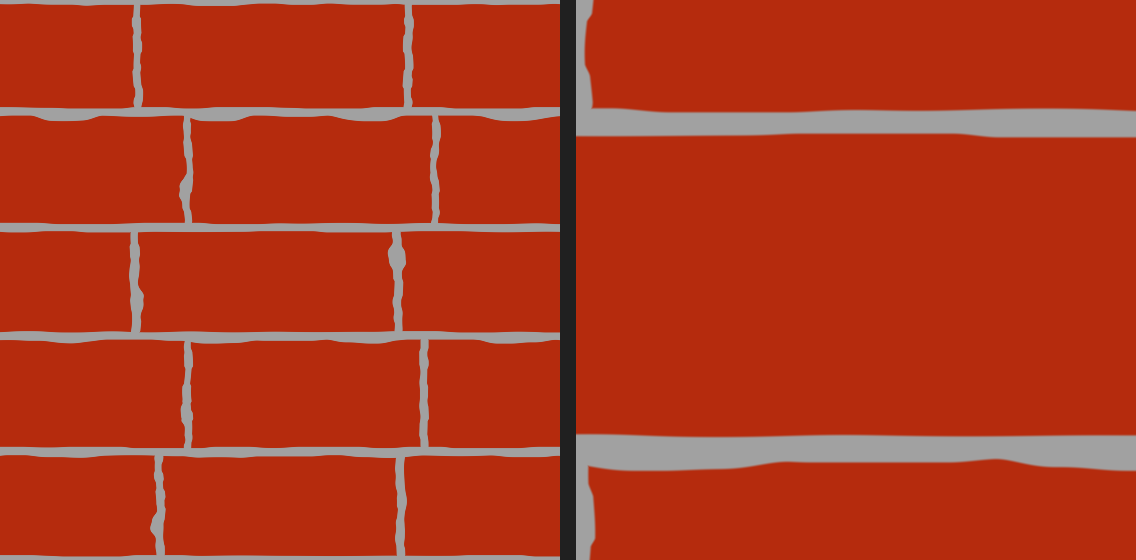
Left: the whole. Right: its middle third, enlarged.
This pattern is drawn by a three.js fragment shader. Its source:

```glsl
// Brick wall: five courses of flat red bricks, two staggered head joints each.
// Every mortar joint is a band whose two edges are displaced separately by
// gradient noise, sags and blobs; the union of the bands is laid over the brick.

varying vec2 vUv;

const float COURSES = 5.0;
const float BED_HALF = 0.0075;
const float HEAD_HALF = 0.0072;
const float SOFT = 0.001;
const vec3 BRICK = vec3(0.71, 0.17, 0.05);
const vec3 MORTAR = vec3(0.63);

float hash(float cell, float seed) {
  return fract(sin(cell * 12.99 + seed * 78.23) * 4375.85);
}

// 1D gradient noise, roughly -0.5 to 0.5
float gradientNoise(float x, float seed) {
  float i = floor(x);
  float f = x - i;
  float g0 = hash(i, seed) * 2.0 - 1.0;
  float g1 = hash(i + 1.0, seed) * 2.0 - 1.0;
  return mix(g0 * f, g1 * (f - 1.0), f * f * f * (f * (f * 6.0 - 15.0) + 10.0));
}

// Noise flattened into plateaus joined by short ramps, -0.5 to 0.5
float plateau(float x, float seed) {
  return smoothstep(-0.09, 0.09, gradientNoise(x, seed)) - 0.5;
}

// Signed distance to the band between two edges
float band(float p, float low, float high) {
  return max(low - p, p - high);
}

float isNear(float a, float b) {
  return step(abs(a - b), 0.5);
}

// Height of bed joint k, odd beds lying slightly low
float bedHeight(float k) {
  return k / COURSES - 0.0065 * mod(mod(k, COURSES), 2.0);
}

// Position of head joint j in a course: alternate stagger plus a slow drift
float headPosition(float course, float j) {
  float odd = mod(course, 2.0);
  float first = mix(0.285 + course * (0.006 * course - 0.034), 0.336, odd);
  float second = mix(0.715 + course * (0.003 * course - 0.0085),
                     0.747 + 0.01 * course, odd);
  return mix(first, second, j);
}

// Horizontal joint with mortar sagging from its lower edge
float bedJoint(vec2 p, float k) {
  float y = bedHeight(k);
  float wave = cos(6.2832 * (p.x - 0.12) / 0.27);
  float sag = smoothstep(0.0, 0.9, wave + 1.5 * gradientNoise(p.x * 6.0, k + 31.0));
  float depth = (0.002 + 0.0015 * mod(k, COURSES)) * (1.0 - isNear(k, 3.0));
  float low = y - BED_HALF - sag * depth + 0.0022 * plateau(p.x * 7.0, k + 3.0);
  float high = y + BED_HALF + 0.0024 * plateau(p.x * 7.0 + 0.4, k + 17.0);
  return band(p.y, low, high);
}

// Vertical joint: wandering centre, rough edges and a squeezed-out blob
float headJoint(vec2 p, float course, float j) {
  float seed = course * 2.0 + j;
  float middle = isNear(course, 2.0);
  float wander = 0.009 * gradientNoise(p.y * 15.0, seed + 41.0);
  float x = headPosition(course, j) + wander;
  float halfWidth = HEAD_HALF + 0.0015 * (hash(seed, 5.0) - 0.5);

  float bottom = bedHeight(course);
  float top = bedHeight(course + 1.0);
  float along = p.y - mix(bottom, top, mix(0.33, 0.73, j));
  float present = mix(step(course, 3.5), middle, j);
  float blob = 0.008 * present * exp(-pow(along / 0.018, 4.0));
  float leftSide = 1.0 - middle * (1.0 - j);

  float left = x - halfWidth - blob * leftSide
             + 0.0024 * plateau(p.y * 32.0, seed + 61.0);
  float right = x + halfWidth + blob * middle
              + 0.0024 * plateau(p.y * 32.0, seed + 83.0);
  return band(p.x, left, right);
}

void main() {
  float mortar = 1.0;
  float course = 0.0;

  // Bed joints, counting the course on the way up
  for (int i = 0; i <= 5; i++) {
    float k = float(i);
    mortar = min(mortar, bedJoint(vUv, k));
    if (i > 0 && i < 5) course += step(bedHeight(k), vUv.y);
  }

  // Head joints of this course
  for (int j = 0; j < 2; j++) {
    mortar = min(mortar, headJoint(vUv, course, float(j)));
  }

  float coverage = 1.0 - smoothstep(-SOFT, SOFT, mortar);
  gl_FragColor = vec4(mix(BRICK, MORTAR, coverage), 1.0);
}
```
